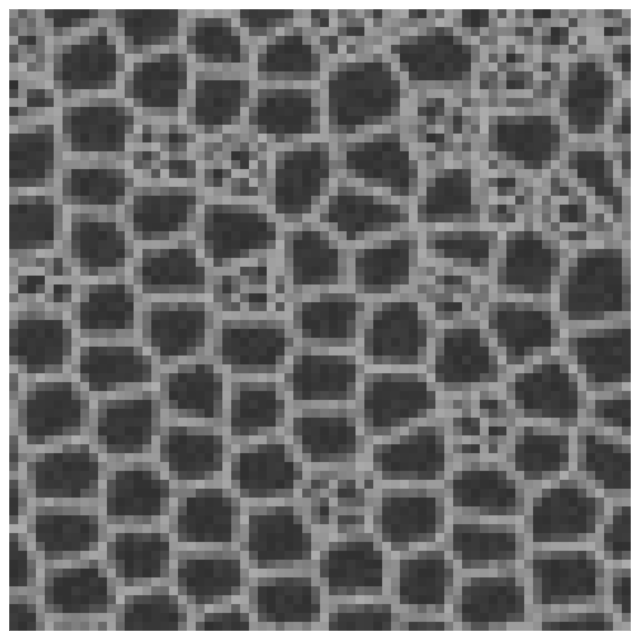
This texture is drawn by a three.js fragment shader. Its source:

```glsl
varying vec2 vUv;

const vec3 PAPER = vec3(1.0);
const float WALL_TONE = 0.66;
const float PIT_TONE = 0.215;
const float MARGIN = 0.0145;
const float BLOCKS = 70.0;

// Lattice steps between neighbouring cells, in canvas units
const vec2 STEP_A = vec2(0.117, -0.037);
const vec2 STEP_B = vec2(-0.012, 0.099);

vec2 hash22(vec2 p) {
  vec3 q = fract(p.xyx * vec3(0.1031, 0.1030, 0.0973));
  q += dot(q, q.yzx + 33.33);
  return fract((q.xx + q.yz) * q.zy);
}

float cross2(vec2 a, vec2 b) {
  return a.x * b.y - a.y * b.x;
}

vec2 toCanvas(vec2 id) {
  return id.x * STEP_A + id.y * STEP_B;
}

vec2 toLattice(vec2 p) {
  return vec2(cross2(p, STEP_B), cross2(STEP_A, p)) / cross2(STEP_A, STEP_B);
}

// Cells are orderly at lower left and ragged at upper right
float disorder(vec2 p) {
  return smoothstep(0.3, 1.1, dot(p, vec2(0.6, 0.7)));
}

vec2 cellCentre(vec2 id, float scale, float seed) {
  vec2 home = toCanvas(id) * scale;
  float jitter = mix(0.24, 0.65, disorder(home));
  return home + toCanvas(hash22(id + seed) - 0.5) * scale * jitter;
}

// Rounded distance to the nearest cell wall; also returns the cell id
float wallDistance(vec2 p, float scale, float seed, out vec2 cell) {
  vec2 base = floor(toLattice(p / scale) + 0.5);
  vec2 centre = vec2(0.0);
  float nearest = 1e3;
  for (int j = -1; j <= 1; j++) {
    for (int i = -1; i <= 1; i++) {
      vec2 id = base + vec2(float(i), float(j));
      vec2 c = cellCentre(id, scale, seed);
      float dist = distance(p, c);
      if (dist < nearest) {
        nearest = dist;
        centre = c;
        cell = id;
      }
    }
  }
  float rounding = 0.003 * scale;
  float sum = 1e-9;
  for (int j = -2; j <= 2; j++) {
    for (int i = -2; i <= 2; i++) {
      if (i == 0 && j == 0) continue;
      vec2 c = cellCentre(cell + vec2(float(i), float(j)), scale, seed);
      float edge = dot(0.5 * (c + centre) - p, normalize(c - centre));
      sum += exp(-edge / rounding);
    }
  }
  return -rounding * log(sum);
}

// Grey of one mosaic block
float blockTone(vec2 block) {
  block = clamp(block, 0.0, BLOCKS - 1.0);
  vec2 p = (block + 0.5) / BLOCKS;
  vec2 cell;
  float d = wallDistance(p, 1.0, 41.0, cell);

  // Some cells break up into small ones
  float chance = mix(0.02, 0.34, disorder(toCanvas(cell)));
  if (hash22(cell + 173.0).x < chance) {
    vec2 part;
    d = min(d, 1.5 * wallDistance(p, 0.46, 97.0, part));
  }

  vec2 grain = hash22(block + 311.0) - 0.5;
  d += grain.x * 0.006;
  float tone = mix(WALL_TONE, PIT_TONE, smoothstep(-0.004, 0.025, d));
  return tone + grain.y * 0.055;
}

// Mosaic with narrow soft seams between blocks
float mosaic(vec2 uv) {
  vec2 grid = uv * BLOCKS - 0.5;
  vec2 corner = floor(grid);
  vec2 blend = smoothstep(0.4, 0.6, grid - corner);
  float tone = 0.0;
  for (int j = 0; j <= 1; j++) {
    for (int i = 0; i <= 1; i++) {
      vec2 offset = vec2(float(i), float(j));
      vec2 share = mix(1.0 - blend, blend, offset);
      float weight = share.x * share.y;
      if (weight > 0.0) tone += weight * blockTone(corner + offset);
    }
  }
  return tone;
}

void main() {
  vec2 uv = (vUv - MARGIN) / (1.0 - 2.0 * MARGIN);
  vec2 inset = min(vUv, 1.0 - vUv) - MARGIN;
  float inside = smoothstep(-0.001, 0.001, min(inset.x, inset.y));
  gl_FragColor = vec4(mix(PAPER, vec3(mosaic(uv)), inside), 1.0);
}
```
